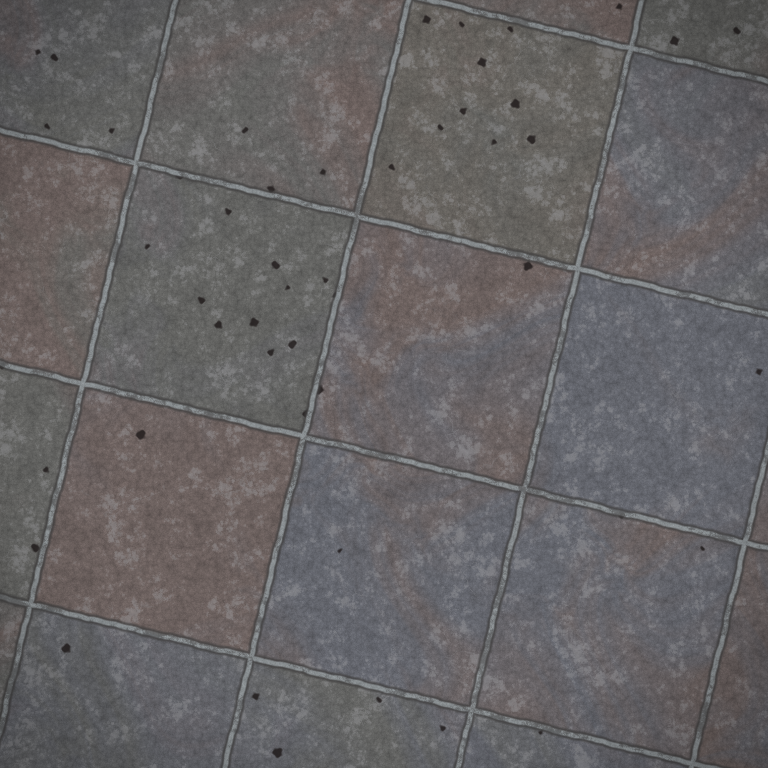
A three.js fragment shader for this texture:

```glsl
// Weathered square stone tiles on a tilted grid, split by thin pale joints.
// Tile tints come from a hash; stains, grain and pits from cellular noise,
// and the slow colour drift from layered sines.

varying vec2 vUv;

const float TILE_SIZE = 0.2955;
const vec2 GRID_CORNER = vec2(0.4648, 0.7188);
const vec2 GRID_AXIS = vec2(0.9723, -0.2337);
const float JOINT_HALF = 0.0105; // in tile units
const float GROOVE_HALF = 0.021;

const vec3 RUST_STONE = vec3(0.415, 0.372, 0.362);
const vec3 BLUE_STONE = vec3(0.382, 0.390, 0.418);
const vec3 OLIVE_STONE = vec3(0.380, 0.378, 0.358);
const vec3 PALE_STAIN = vec3(0.56, 0.56, 0.57);
const vec3 JOINT_COLOR = vec3(0.52, 0.54, 0.55);
const vec3 GROOVE_COLOR = vec3(0.25, 0.245, 0.245);
const vec3 PIT_COLOR = vec3(0.13, 0.11, 0.11);

vec2 hash2(vec2 p) {
  vec3 q = fract(p.xyx * vec3(0.1031, 0.1030, 0.0973));
  q += dot(q, q.yzx + 33.33);
  return fract((q.xx + q.yz) * q.zy);
}

// Nearest distance, second distance and id of the nearest point
vec3 cellular(vec2 p) {
  vec2 cell = floor(p);
  vec3 best = vec3(8.0, 8.0, 0.0);
  for (int j = -1; j <= 1; j++) {
    for (int i = -1; i <= 1; i++) {
      vec2 id = cell + vec2(float(i), float(j));
      float d = length(id + hash2(id + 11.0) - p);
      if (d < best.x) best = vec3(d, best.x, hash2(id + 57.0).x);
      else best.y = min(best.y, d);
    }
  }
  return best;
}

// Folded sines, roughly -1 to 1
float waves(vec2 p) {
  float sum = 0.0;
  float amp = 0.5;
  for (int i = 0; i < 4; i++) {
    p = mat2(0.8, 0.6, -0.6, 0.8) * p + 0.9 * sin(p.yx * 1.3 + 1.7);
    sum += amp * sin(p.x) * cos(p.y * 0.9);
    p *= 1.9;
    amp *= 0.6;
  }
  return sum;
}

// Cellular octaves centred near zero
float mottle(vec2 p, float freq) {
  float sum = 0.0;
  float amp = 1.0;
  for (int i = 0; i < 4; i++) {
    sum += amp * (0.48 - cellular(p * freq + float(i) * 19.0).x);
    freq *= 1.9;
    amp *= 0.85;
  }
  return sum;
}

float band(float d, float halfWidth, float soft) {
  return 1.0 - smoothstep(halfWidth - soft, halfWidth + soft, d);
}

vec3 stoneColor(vec2 p, vec2 tileHash) {
  float drift = waves(p * 13.0 + tileHash * 20.0);
  float rust = smoothstep(0.1, 0.9, tileHash.x + 0.55 * drift);
  float olive = smoothstep(0.35, 0.95, tileHash.y - 0.4 * drift);
  vec3 stone = mix(BLUE_STONE, RUST_STONE, rust);
  return mix(stone, OLIVE_STONE, 0.75 * olive);
}

// Small dark holes, denser on some tiles
float pits(vec2 p, float density) {
  vec2 warped = p + 0.0008 * sin(p.yx * 700.0);
  vec3 c = cellular(warped * 19.0);
  float radius = mix(0.0025, 0.0062, fract(c.z * 37.0));
  return band(c.x / 19.0, radius, 0.0017) * step(c.z, density);
}

// Broken pale scratches along warped cell borders
float scratches(vec2 p, float patchiness) {
  vec2 warped = p + 0.012 * vec2(waves(p * 60.0), waves(p * 60.0 + 9.0));
  vec3 c = cellular(warped * 34.0);
  return band(c.y - c.x, 0.05, 0.05) * smoothstep(0.1, 0.6, patchiness);
}

void main() {
  vec2 offset = vUv - GRID_CORNER;
  vec2 acrossAxis = vec2(-GRID_AXIS.y, GRID_AXIS.x);
  vec2 grid = vec2(dot(offset, GRID_AXIS), dot(offset, acrossAxis)) / TILE_SIZE;
  vec2 tileHash = hash2(floor(grid) + 17.0);

  // Stone body: tint, stains, grain
  float patches = waves(vUv * 32.0 + 4.0);
  float blotch = mottle(vUv, 24.0);
  float grain = mottle(vUv + 3.0, 110.0);
  vec3 color = stoneColor(vUv, tileHash);
  color *= 1.0 + 0.09 * blotch + 0.14 * grain + 0.05 * patches;
  float stain = smoothstep(0.35, 1.0, blotch + 0.45 * patches + 0.25 * grain);
  color = mix(color, PALE_STAIN, 0.45 * stain);
  color = mix(color, PALE_STAIN, 0.28 * scratches(vUv, patches));
  float pitDensity = mix(0.05, 0.38, tileHash.y * tileHash.y);
  color = mix(color, PIT_COLOR, 0.85 * pits(vUv, pitDensity));

  // Joints: dark groove holding worn pale mortar
  vec2 wobbled = grid + 0.0025 * sin(grid.yx * 23.0 + sin(grid.yx * 51.0));
  vec2 edge = abs(fract(wobbled + 0.5) - 0.5);
  float joint = min(edge.x, edge.y);
  float wear = smoothstep(-0.5, 0.2, waves(vUv * 45.0 + 7.0) + 0.4 * grain);
  color = mix(color, GROOVE_COLOR, 0.75 * band(joint, GROOVE_HALF, 0.007));
  vec3 mortar = JOINT_COLOR * (1.0 + 0.12 * grain);
  color = mix(color, mortar, band(joint, JOINT_HALF, 0.005) * mix(0.5, 1.0, wear));

  // Darker canvas corners
  color *= 1.0 - 0.26 * smoothstep(0.42, 0.74, length(vUv - 0.5));
  gl_FragColor = vec4(color, 1.0);
}
```
